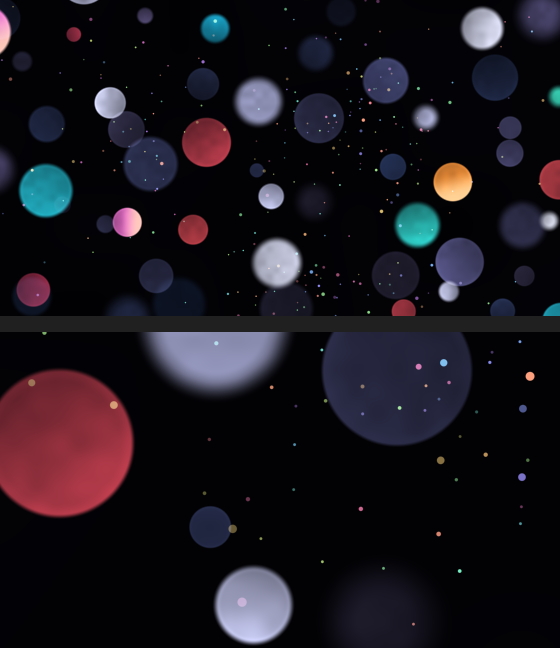
Top, the full canvas; bottom, a detail of the centre.
A WebGL 1 fragment shader for this background:

```glsl
precision highp float;
// Out-of-focus light discs over a near-black night, with clustered bright dust.
// Discs follow a jittered low-discrepancy sequence, dim ones first, and are
// screen-blended; dust comes from two hashed grids thinned by a density field.

uniform vec2 u_resolution;

const float TAU = 6.2831853;

vec3 hash3(vec2 p) {
  vec3 q = fract(p.xyx * vec3(0.1031, 0.1030, 0.0973));
  q += dot(q, q.yxz + 33.33);
  return fract((q.xxy + q.yzz) * q.zyx);
}

float valueNoise(vec2 p) {
  vec2 cell = floor(p);
  vec2 f = fract(p);
  f = f * f * (3.0 - 2.0 * f);
  float low = mix(hash3(cell).x, hash3(cell + vec2(1.0, 0.0)).x, f.x);
  float high = mix(hash3(cell + vec2(0.0, 1.0)).x, hash3(cell + 1.0).x, f.x);
  return mix(low, high, f.y);
}

vec3 screenBlend(vec3 base, vec3 light) {
  return base + clamp(light, 0.0, 1.0) * (1.0 - base);
}

// Colour families by index: dim blues, reds, teals, greys, pinks, ambers
vec3 discColour(float index, vec3 rnd) {
  if (index < 33.0) {
    return mix(vec3(0.08, 0.14, 0.25), vec3(0.36, 0.32, 0.49), rnd.x)
         * mix(0.25, 1.1, rnd.y);
  }
  if (index < 39.0) return mix(vec3(0.40, 0.10, 0.20), vec3(0.64, 0.22, 0.22), rnd.x);
  if (index < 44.0) return mix(vec3(0.07, 0.50, 0.62), vec3(0.20, 0.75, 0.62), rnd.x);
  if (index < 54.0) return mix(vec3(0.56, 0.57, 0.71), vec3(0.77, 0.78, 0.83), rnd.x);
  if (index < 56.0) return vec3(0.90, 0.42, 0.78);
  return vec3(0.93, 0.55, 0.20);
}

vec3 addDisc(vec3 colour, vec2 p, float index, float aspect, float pixel) {
  vec3 rnd = hash3(vec2(index, 7.0));
  vec3 look = hash3(vec2(index, 31.0));

  // Spread evenly, then push towards the left and right sides
  vec2 spot = fract(0.5 + index * vec2(0.75488, 0.56984));
  spot.x -= 0.06 * sin(TAU * spot.x);
  spot += 0.10 * (hash3(vec2(index, 53.0)).xy - 0.5);
  vec2 offset = p - (spot * 1.06 - 0.03) * vec2(aspect, 1.0);

  float radius = mix(0.022, 0.086, fract(index * 0.618034));
  float blur = mix(0.03, 0.6, look.x * look.x * look.x);
  float edge = max(radius * blur, pixel);
  float dist = length(offset);
  float mask = 1.0 - smoothstep(radius - edge, radius + edge, dist);

  // Light falls across the disc, with faint mottling and a thin rim
  float angle = look.y * TAU;
  float lit = 0.5 + 0.5 * dot(offset, vec2(cos(angle), sin(angle))) / radius;
  lit = clamp(lit, 0.0, 1.0);
  vec3 tint = discColour(index, rnd);
  float contrast = 0.35 * look.z;
  float mottle = mix(0.92, 1.06, valueNoise(offset * 45.0 + index * 9.0));
  float rim = 0.10 * smoothstep(0.82, 0.97, dist / radius) * (1.0 - blur);
  vec3 light = tint * (mix(1.0 - contrast, 1.0 + contrast, lit) * mottle + rim);

  // Ambers and pinks glow to a pale core on the lit side
  float core = step(54.0, index) * smoothstep(0.25, 0.9, lit);
  light = mix(light, vec3(1.0, 0.91, 0.72) * mix(tint, vec3(1.0), 0.85), core * 0.85);
  return screenBlend(colour, light * mask);
}

// Sparse everywhere, dense in a few loose swarms
float dustDensity(vec2 uv) {
  vec2 upper = (uv - vec2(0.63, 0.62)) / vec2(0.13, 0.17);
  vec2 lower = (uv - vec2(0.60, 0.08)) / vec2(0.15, 0.11);
  vec2 left = (uv - vec2(0.27, 0.58)) / vec2(0.07, 0.16);
  float swarm = exp(-dot(upper, upper)) + exp(-dot(lower, lower))
              + 0.6 * exp(-dot(left, left));
  return 0.035 + 0.5 * swarm * mix(0.4, 1.2, valueNoise(uv * 14.0));
}

vec3 dust(vec2 p, float aspect, float scale, float pixel) {
  vec2 cell = floor(p * scale);
  vec3 rnd = hash3(cell + scale * 3.0);
  vec3 look = hash3(cell + scale * 5.0 + 17.0);
  vec2 centre = (cell + 0.2 + 0.6 * rnd.xy) / scale;
  float present = step(rnd.z, dustDensity(centre / vec2(aspect, 1.0)));
  float radius = mix(0.0012, 0.0048, look.x * look.x * look.x);
  float mask = 1.0 - smoothstep(radius - pixel * 0.5, radius + pixel, distance(p, centre));
  vec3 hue = 0.72 + 0.28 * cos(TAU * (look.y + vec3(0.0, 0.33, 0.62)));
  return hue * mask * present * mix(0.35, 1.0, look.z);
}

void main() {
  float aspect = u_resolution.x / u_resolution.y;
  float pixel = 1.0 / u_resolution.y;
  vec2 p = gl_FragCoord.xy / u_resolution.y;

  // Night with a barely visible blue haze
  vec3 colour = vec3(0.004, 0.004, 0.010)
              + vec3(0.010, 0.010, 0.022) * valueNoise(p * 3.5 + 4.0);

  for (int i = 0; i < 58; i++) {
    colour = addDisc(colour, p, float(i), aspect, pixel);
  }

  colour = screenBlend(colour, dust(p, aspect, 23.0, pixel));
  colour = screenBlend(colour, dust(p + 0.37 / 31.0, aspect, 31.0, pixel));
  gl_FragColor = vec4(colour, 1.0);
}
```
